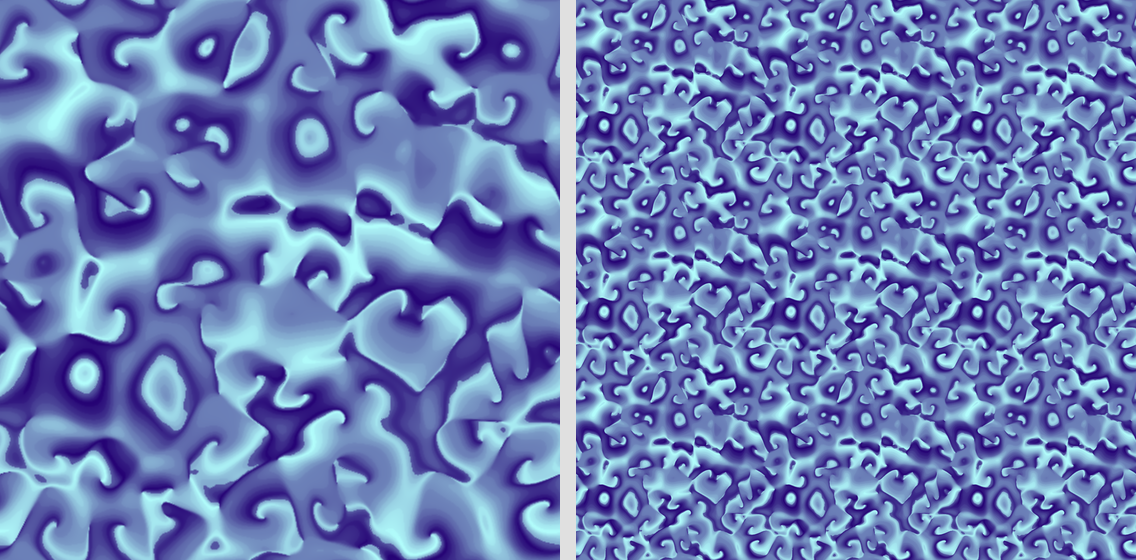
Left, the tile; right, the same tile 3 across and 3 down.
Reproduce this texture procedurally as a Shadertoy shader.

```glsl
// Tiling field of curling spiral waves in indigo, slate blue and pale cyan.

const float TAU = 6.2831853;
const vec3 INDIGO = vec3(0.14, 0.0, 0.45);
const vec3 PALE_CYAN = vec3(0.70, 1.0, 0.99);

// Integer hash: lattice cell and seed to a vector in -1..1
vec2 hashCell(vec2 cell, float seed) {
    uvec3 v = uvec3(cell, seed) * 1664525u + 1013904223u;
    v.x += v.y * v.z; v.y += v.z * v.x; v.z += v.x * v.y;
    v ^= v >> 16u;
    v.x += v.y * v.z; v.y += v.z * v.x;
    return vec2(v.xy >> 8u) / 8388608.0 - 1.0;
}

float cornerSlope(vec2 cell, vec2 corner, vec2 local, float period, float seed) {
    return dot(hashCell(mod(cell + corner, period), seed), local - corner);
}

// Gradient noise that wraps after "period" cells
float wrapNoise(vec2 uv, float period, float seed) {
    vec2 p = uv * period + seed * vec2(0.37, 0.61);
    vec2 cell = floor(p), f = p - cell;
    vec2 u = f * f * f * (f * (f * 6.0 - 15.0) + 10.0);
    float low = mix(cornerSlope(cell, vec2(0, 0), f, period, seed),
                    cornerSlope(cell, vec2(1, 0), f, period, seed), u.x);
    float high = mix(cornerSlope(cell, vec2(0, 1), f, period, seed),
                     cornerSlope(cell, vec2(1, 1), f, period, seed), u.x);
    return mix(low, high, u.y);
}

vec2 noiseVector(vec2 uv, float period, float seed) {
    return vec2(wrapNoise(uv, period, seed), wrapNoise(uv, period, seed + 3.0));
}

// Phase in turns of overlapping spiral and ring waves, one source per cell
float wavePhase(vec2 uv, float cells, float wavelength, float curl) {
    vec2 p = uv * cells, home = floor(p), sum = vec2(0.0);
    float total = 0.0;
    for (int y = -2; y <= 2; y++)
    for (int x = -2; x <= 2; x++) {
        vec2 cell = home + vec2(x, y), id = mod(cell, cells);
        vec2 d = p - cell - 0.5 - 0.45 * hashCell(id, 2.0);
        float r = length(d), window = 1.0 - r * r / 2.25;
        if (window <= 0.0) continue;
        vec2 kind = hashCell(id, 5.0), vary = hashCell(id, 9.0);
        float charge = sign(kind.x) * step(0.35, abs(kind.x));
        float turns = r / (wavelength * (1.0 + 0.35 * vary.x)) + kind.y;
        float angle = charge * atan(d.y, d.x) + TAU * turns;
        float weight = window * exp(-r * r * (3.6 + 1.4 * vary.y));
        float core = mix(1.0, r / (r + 0.15), abs(charge));
        sum += weight * core * vec2(cos(angle), sin(angle));
        total += weight;
    }
    float strength = length(sum) / max(total, 1e-5);
    return atan(sum.y, sum.x) / TAU + curl * log(strength + 0.12);
}

// Sawtooth with a ragged cut: slow rise to light, sudden drop to dark
float waveFront(float phase, float ragged) {
    return clamp(phase - floor(phase + ragged), 0.0, 1.0);
}

// Flattens the middle tones, then stretches the ends
float shapeTones(float level, float power, float gain) {
    float c = 2.0 * level - 1.0;
    return clamp(0.5 + 0.5 * gain * sign(c) * pow(abs(c), power), 0.0, 1.0);
}

// Eases both sides of the cut toward the middle, within "width" of it
float softenCut(float front, float width, float amount) {
    return amount * (1.0 - smoothstep(0.0, width, front)
                     - smoothstep(1.0 - width, 1.0, front));
}

// Soft contour steps
float terrace(float level, float steps, float strength) {
    return mix(level, floor(level * steps + 0.5) / steps, strength);
}

vec3 waveColour(vec2 uv) {
    vec2 bent = uv + 0.055 * noiseVector(uv, 4.0, 14.0)
                   + 0.020 * noiseVector(uv, 11.0, 33.0);

    float roughness = smoothstep(-0.1, 0.3, wrapNoise(uv, 6.0, 21.0));
    float ragged = 0.22 * roughness * wrapNoise(uv, 42.0, 24.0);
    float drift = 0.2 * wrapNoise(uv, 9.0, 41.0);
    float front = waveFront(wavePhase(bent, 8.0, 0.95, 0.09) + drift, ragged);

    float calm = smoothstep(-0.25, 0.3, wrapNoise(uv, 5.0, 29.0));
    float level = shapeTones(front, mix(0.75, 2.1, calm), 1.18);
    level += softenCut(front, 0.12, 0.33);
    return mix(INDIGO, PALE_CYAN, terrace(level, 12.0, 0.35));
}

void mainImage(out vec4 fragColor, in vec2 fragCoord) {
    // Four spread samples smooth the wave fronts
    const float SPREAD = 0.0018;
    vec3 colour = vec3(0.0);
    for (int i = 0; i < 4; i++) {
        vec2 offset = (vec2(i % 2, i / 2) - 0.5) * SPREAD;
        colour += waveColour(fragCoord / iResolution.xy + offset);
    }
    fragColor = vec4(colour / 4.0, 1.0);
}
```
